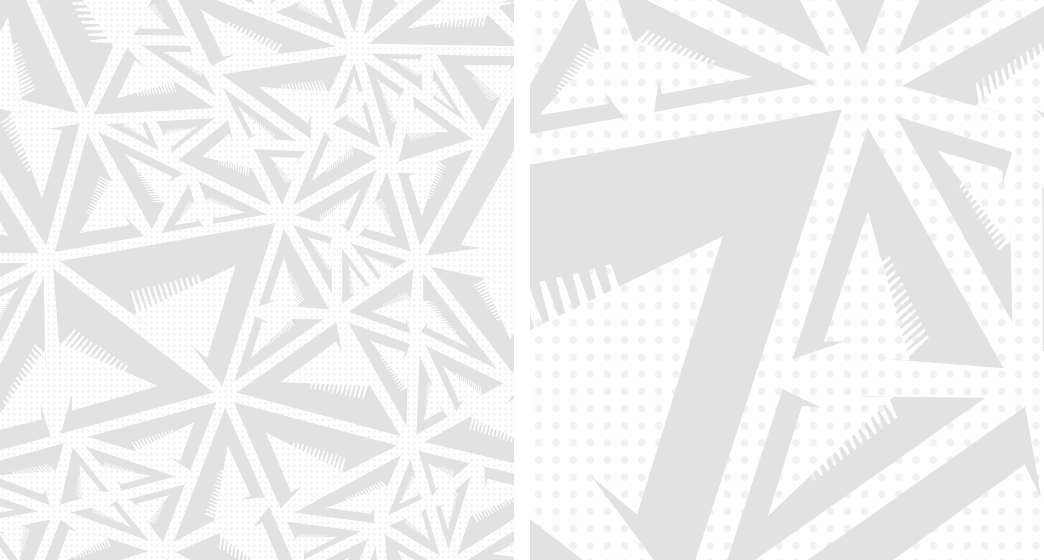
Left: the whole. Right: its middle third, enlarged.
A WebGL 2 fragment shader for this pattern:

```glsl
#version 300 es
precision highp float;
// Pale grey hooked chevrons with comb teeth, packed at random over a fine dot grid.
uniform vec2 u_resolution;
out vec4 outColor;

float hash(vec3 p) {
  p = fract(p * vec3(0.1031, 0.1130, 0.0973) + 0.37);
  p += dot(p, p.yzx + 33.33);
  return fract((p.x + p.y) * p.z);
}

float cross2(vec2 a, vec2 b) { return a.x * b.y - a.y * b.x; }

bool insideTriangle(vec2 p, vec2 a, vec2 b, vec2 c) {
  vec3 s = vec3(cross2(b - a, p - a), cross2(c - b, p - b), cross2(a - c, p - c));
  return all(greaterThanEqual(s, vec3(0))) || all(lessThanEqual(s, vec3(0)));
}

// Reorders the corners so that ab is the longest edge.
void sortLongest(inout vec2 a, inout vec2 b, inout vec2 c) {
  float ab = distance(a, b), bc = distance(b, c), ca = distance(c, a);
  vec2 first = a;
  if (bc > ab && bc >= ca) { a = b; b = c; c = first; }
  else if (ca > ab) { a = c; c = b; b = first; }
}

float polygonDistance(vec2 p, vec2 v[8]) {
  float nearest = 1e9, side = 1.0;
  for (int i = 0, j = 7; i < 8; j = i, i++) {
    vec2 e = v[j] - v[i], w = p - v[i];
    vec2 q = w - e * clamp(dot(w, e) / max(dot(e, e), 1e-9), 0.0, 1.0);
    nearest = min(nearest, dot(q, q));
    bvec3 crossing = bvec3(p.y >= v[i].y, p.y < v[j].y, e.x * w.y > e.y * w.x);
    if (all(crossing) || !any(crossing)) side = -side;
  }
  return side * sqrt(nearest);
}

// Thick arm along ab, thin arm along ac, apex at a.
float chevronDistance(vec2 p, vec2 a, vec2 b, vec2 c) {
  // Inset the triangle about its incentre to leave an even gap.
  vec3 edges = vec3(distance(b, c), distance(c, a), distance(a, b));
  float perimeter = edges.x + edges.y + edges.z;
  float area2 = abs(cross2(b - a, c - a));
  float inset = 1.0 - 0.027 * perimeter / max(area2, 1e-5);
  if (inset < 0.2) return 1.0;
  vec2 centre = (a * edges.x + b * edges.y + c * edges.z) / perimeter;
  a = mix(centre, a, inset);
  vec2 u = (b - centre) * inset + centre - a;
  vec2 v = (c - centre) * inset + centre - a;

  // Outline in the order: apex, tip, spike, valley, inner corner, notch, hook, end.
  vec2 outline[8] = vec2[8](vec2(0), vec2(1, 0), vec2(0.40, 0.58), vec2(0.55, 0.434),
    vec2(0.128, 0.229), vec2(0.12, 0.80), vec2(0.215, 0.70), vec2(0, 1));
  for (int i = 0; i < 8; i++) outline[i] = a + u * outline[i].x + v * outline[i].y;
  float d = polygonDistance(p, outline);

  // Comb slots, deeper towards the tip.
  float det = cross2(u, v), len = length(u), height = abs(det) / len;
  float rise = cross2(u, p - a) / det;
  float along = cross2(p - a, v) / det + 0.46 * rise;
  float floorLine = 0.229 + 0.10 * (along - 0.233);
  float ceilLine = 0.234 + 0.40 * (along - 0.233);
  float across = abs(fract((along - 0.402) / 0.026) - 0.5) * 0.026;
  float halfWidth = 0.0045 + 0.035 * max(rise - floorLine, 0.0);
  float slot = max((across - halfWidth) * len,
    max(floorLine - rise, rise - ceilLine) * height);
  slot = max(slot, (abs(along - 0.571) - 0.169) * len);
  return max(d, -slot);
}

vec2 gridCorner(vec2 id) {
  return id + 0.44 * (vec2(hash(vec3(id, 1)), hash(vec3(id, 2))) - 0.5);
}

// Finds the triangle of a jittered, randomly bisected mesh that holds p.
float meshDistance(vec2 p) {
  for (int k = 0; k < 18; k++) {
    vec2 id = floor(p) + vec2(k % 3, (k / 3) % 3) - 1.0;
    float flip = step(0.5, hash(vec3(id, 3)));
    float half2 = float(k / 9);
    vec2 a = gridCorner(id + vec2(flip, 0));
    vec2 b = gridCorner(id + vec2(1.0 - flip, 1));
    vec2 c = gridCorner(id + (half2 < 0.5 ? vec2(1.0 - flip, 0) : vec2(flip, 1)));
    if (!insideTriangle(p, a, b, c)) continue;

    float seed = 5.0 + half2;
    sortLongest(a, b, c);
    for (int level = 0; level < 3; level++) {
      if (hash(vec3(id, seed)) > 0.88 - 0.20 * float(level)) break;
      vec2 m = mix(a, b, mix(0.4, 0.6, hash(vec3(id, seed + 70.0))));
      bool nearA = insideTriangle(p, a, m, c);
      if (nearA) b = m; else a = m;
      seed = seed * 2.0 + (nearA ? 1.0 : 0.0);
      sortLongest(a, b, c);
    }
    return hash(vec3(id, seed + 140.0)) < 0.5
      ? chevronDistance(p, a, b, c) : chevronDistance(p, b, a, c);
  }
  return 1.0;
}

void main() {
  vec2 uv = gl_FragCoord.xy / u_resolution.y;
  float pixel = 1.0 / u_resolution.y;

  // Faint dot grid on white.
  float dotDistance = (length(fract(uv * 98.0) - 0.5) - 0.22) / 98.0;
  float shade = mix(0.945, 0.998, smoothstep(-0.6 * pixel, 0.6 * pixel, dotDistance));

  // Chevrons on a tilted mesh, three cells to the canvas height.
  vec2 p = mat2(0.94, 0.34, -0.34, 0.94) * uv * 3.0 + vec2(7.3, 11.6);
  float d = meshDistance(p) / 3.0;
  shade = mix(0.885, shade, smoothstep(-0.6 * pixel, 0.6 * pixel, d));
  outColor = vec4(vec3(shade), 1);
}
```
